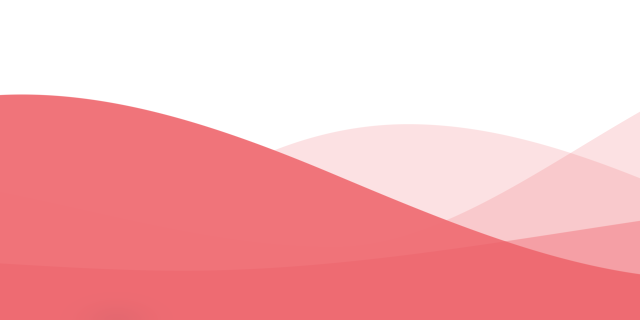
A WebGL 1 fragment shader for this background:

```glsl
precision highp float;

uniform vec2 u_resolution;

const vec3 WHITE = vec3(1.0);
const vec3 ROSE = vec3(0.94, 0.44, 0.47);
const vec3 CORAL = vec3(0.942, 0.455, 0.48);
const vec3 DEEP_CORAL = vec3(0.933, 0.42, 0.447);
const vec3 SHADOW = vec3(0.87, 0.40, 0.43);

// Cubic Hermite height between two knots, each (x, height, slope)
float hermite(float x, vec3 a, vec3 b) {
  float span = b.x - a.x;
  float t = clamp((x - a.x) / span, 0.0, 1.0);
  float s = 1.0 - t;
  float ends = mix(a.y, b.y, t * t * (3.0 - 2.0 * t));
  return ends + span * t * s * (s * a.z - t * b.z);
}

// Smooth crest through three knots
float crest(float x, vec3 a, vec3 b, vec3 c) {
  return x < b.x ? hermite(x, a, b) : hermite(x, b, c);
}

// Antialiased coverage of the area under a height
float below(float y, float height, float pixel) {
  return smoothstep(-0.75 * pixel, 0.75 * pixel, height - y);
}

// Soft elliptical spot
float spot(vec2 p, vec2 center, vec2 radius) {
  vec2 d = (p - center) / radius;
  return exp(-dot(d, d));
}

void main() {
  vec2 p = gl_FragCoord.xy / u_resolution * vec2(2.0, 1.0);
  float pixel = 1.0 / u_resolution.y;

  // Wave outlines, from back to front
  float hill = below(p.y, crest(p.x, vec3(0.859, 0.531, 0.39),
    vec3(1.276, 0.612, 0.0), vec3(2.0, 0.443, -0.40)), pixel);
  float swell = below(p.y, crest(p.x, vec3(0.0, 0.401, -0.20),
    vec3(1.042, 0.229, 0.0), vec3(2.0, 0.651, 0.57)), pixel);
  float low = below(p.y, crest(p.x, vec3(0.0, 0.177, -0.06),
    vec3(0.573, 0.154, 0.0), vec3(2.0, 0.310, 0.15)), pixel);
  float front = below(p.y, crest(p.x, vec3(0.0, 0.703, 0.05),
    vec3(1.042, 0.456, -0.42), vec3(2.0, 0.143, -0.14)), pixel);

  // Translucent back layers
  vec3 color = mix(WHITE, ROSE, 0.21 * hill);
  color = mix(color, ROSE, 0.21 * swell);
  color = mix(color, ROSE, 0.47 * low);

  // Front wave, with the layers behind showing faintly
  vec3 frontColor = mix(CORAL, DEEP_CORAL, 0.12 * swell + 0.88 * low);
  float smudge = spot(p, vec2(0.365, 0.0), vec2(0.10, 0.05));
  frontColor = mix(frontColor, SHADOW, 0.6 * smudge);
  color = mix(color, frontColor, front);

  gl_FragColor = vec4(color, 1.0);
}
```
